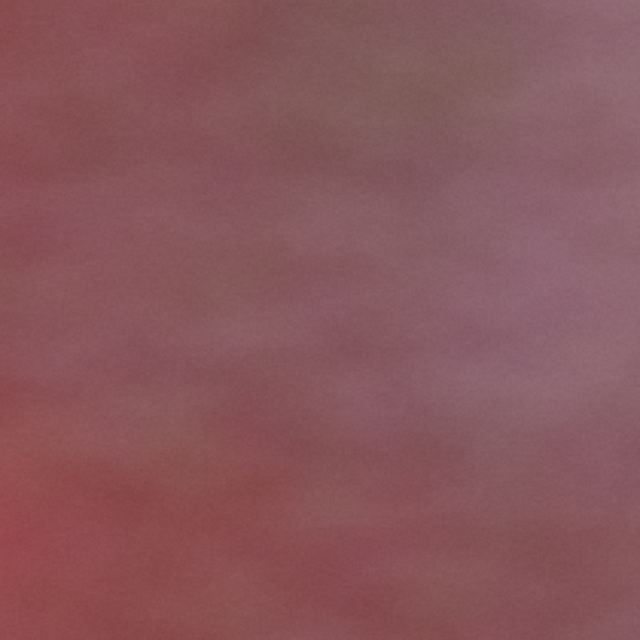
A WebGL 2 fragment shader for this texture:

```glsl
#version 300 es
precision highp float;
// Weathered wash of brick red fading to dusty mauve, with soft clouds and fine grain.

uniform vec2 u_resolution;
out vec4 fragColor;

vec2 gradientAt(ivec2 cell) {
    uvec2 q = uvec2(cell + 4096) * uvec2(1597334673u, 3812015801u);
    uint n = (q.x ^ q.y) * 1597334673u;
    n = (n ^ (n >> 15)) * 2246822519u;
    float angle = float(n >> 8) / 16777216.0 * 6.28319;
    return vec2(cos(angle), sin(angle));
}

float gradientNoise(vec2 p) {
    ivec2 i = ivec2(floor(p));
    vec2 f = fract(p);
    vec2 w = f * f * f * (f * (f * 6.0 - 15.0) + 10.0);
    float a = dot(gradientAt(i), f);
    float b = dot(gradientAt(i + ivec2(1, 0)), f - vec2(1, 0));
    float c = dot(gradientAt(i + ivec2(0, 1)), f - vec2(0, 1));
    float d = dot(gradientAt(i + ivec2(1, 1)), f - vec2(1, 1));
    return mix(mix(a, b, w.x), mix(c, d, w.x), w.y);
}

float fbm(vec2 p) {
    float sum = 0.0, amplitude = 1.0;
    for (int k = 0; k < 5; k++) {
        sum += amplitude * gradientNoise(p);
        p = mat2(1.6, 0.9, -0.9, 1.6) * p + 17.3;
        amplitude *= 0.52;
    }
    return sum;
}

void main() {
    vec2 uv = gl_FragCoord.xy / u_resolution;

    // Cloud fields: broad tint drift and flatter, horizontal stains
    float drift = fbm(uv * 3.0 + 5.2);
    float stains = fbm(uv * vec2(4.5, 9.0) + 31.7);
    float tint = fbm(uv * vec2(4.0, 5.0) + 63.1);

    // Mauve gathers to the right and above the lower third
    float mauve = 0.6 * uv.x - 0.06 + 0.42 * smoothstep(0.1, 0.55, uv.y + 0.08 * drift);
    mauve -= 0.25 * smoothstep(0.65, 1.0, uv.y) * (1.0 - uv.x);
    mauve = clamp(mauve + 0.16 * drift + 0.1 * stains, 0.0, 1.0);

    vec3 brick = vec3(0.535, 0.292, 0.303);
    vec3 rose = vec3(0.52, 0.333, 0.35);
    vec3 dustyMauve = vec3(0.54, 0.385, 0.428);
    vec3 color = mix(brick, rose, smoothstep(0.0, 0.55, mauve));
    color = mix(color, dustyMauve, smoothstep(0.4, 1.0, mauve));

    // Red glow at the lower left, paler right edge, taupe patch near the top
    color += vec3(0.06, 0.0, 0.0) * exp(-length((uv - vec2(0.0, 0.17)) * vec2(5.0, 3.5)));
    color += 0.02 * smoothstep(0.75, 1.0, uv.x) * smoothstep(0.1, 0.6, uv.y);
    vec2 patchOffset = (uv - vec2(0.6, 0.88)) * vec2(4.5, 5.0);
    color += vec3(-0.03, 0.004, -0.022) * exp(-dot(patchOffset, patchOffset));

    // Stains shift brightness, tint drifts between warm grey and pink
    color += 0.026 * stains + vec3(0.004, -0.014, 0.012) * tint;

    // Paper grain: fine tooth, slightly coarser fibres, scattered dark pits
    float tooth = gradientNoise(uv * 210.0);
    float fibres = gradientNoise(uv * vec2(75.0, 110.0) + 9.4);
    float pits = smoothstep(0.38, 0.65, gradientNoise(uv * vec2(120.0, 160.0) + 47.0));
    color += 0.021 * tooth + 0.014 * fibres - 0.018 * pits;

    fragColor = vec4(color, 1.0);
}
```
